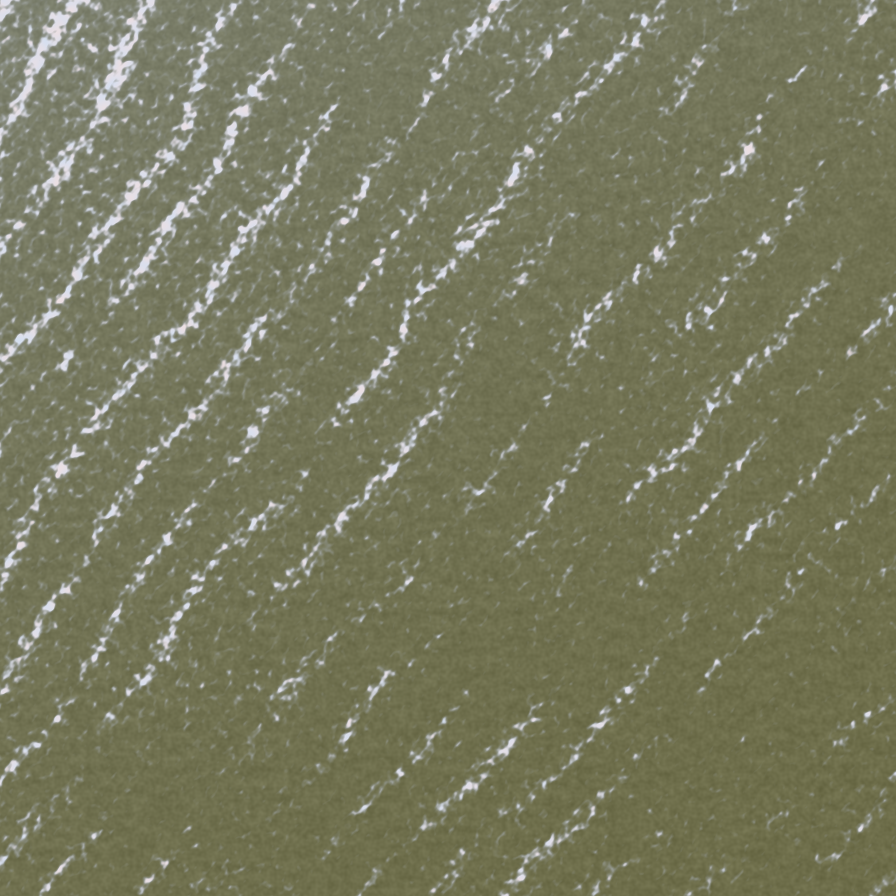
Write a WebGL 2 fragment shader that draws this texture.

```glsl
#version 300 es
precision highp float;
// Olive water seen from above, crossed by slanted broken rows of sun glints.

#define ROW_ANGLE 0.89
#define ROW_SPACING 0.072
#define ROW_WIDTH 0.0078
#define ROW_FAN 0.22
#define STREAK_FREQ 5.5
#define GLINT_FREQ 108.0
#define GLINT_LEVEL 0.47
#define ROW_GAIN 0.56
#define WATER_DEEP vec3(0.430, 0.430, 0.290)
#define WATER_PALE vec3(0.482, 0.497, 0.425)
#define GLINT_RIM vec3(0.600, 0.620, 0.610)
#define GLINT_CORE vec3(0.880, 0.875, 0.915)

uniform vec2 u_resolution;
out vec4 fragColor;

float hash(vec2 p) {
    vec3 q = fract(vec3(p.xyx) * vec3(0.1031, 0.1030, 0.0973));
    q += dot(q, q.yzx + 33.33);
    return fract((q.x + q.y) * q.z);
}

// Contribution of one lattice corner with a random unit gradient
float corner(vec2 cell, vec2 offset) {
    float angle = 6.2832 * hash(cell);
    return dot(vec2(cos(angle), sin(angle)), offset);
}

float gradientNoise(vec2 p) {
    vec2 i = floor(p), f = fract(p);
    vec2 w = f * f * f * (f * (f * 6.0 - 15.0) + 10.0);
    vec2 e = vec2(1.0, 0.0);
    float low = mix(corner(i, f), corner(i + e, f - e), w.x);
    float high = mix(corner(i + e.yx, f - e.yx), corner(i + 1.0, f - 1.0), w.x);
    return mix(low, high, w.y);
}

// Strength of the glint rows: x runs along them, y across them
float glintRows(vec2 q, vec2 p, float density) {
    float across = q.y * (1.0 - ROW_FAN * q.x);
    across += 0.035 * gradientNoise(p * 2.7 + 40.0);
    across += 0.017 * gradientNoise(p * 10.0 + 70.0);
    float v = across / ROW_SPACING + 50.0;
    float row = floor(v);
    float shift = 0.25 * (hash(vec2(row, 7.0)) - 0.5);
    float dist = (fract(v) - 0.5 - shift) * ROW_SPACING;

    // Break each row into streaks of uneven strength and width
    float streak = gradientNoise(vec2(q.x * STREAK_FREQ + 30.0, row * 7.37));
    streak += 0.6 * gradientNoise(vec2(q.x * STREAK_FREQ * 3.3 + 90.0, row * 5.71));
    float strength = smoothstep(-0.55, 0.30, streak + 0.45 * (density - 0.45));
    float width = ROW_WIDTH * (0.65 + 0.45 * strength);
    float core = exp(-dist * dist / (width * width));
    float fringe = exp(-dist * dist / (6.0 * width * width));
    return strength * mix(core, fringe, 0.25);
}

void main() {
    vec2 p = gl_FragCoord.xy / u_resolution.y;
    vec2 uv = gl_FragCoord.xy / u_resolution;
    float c = cos(ROW_ANGLE), s = sin(ROW_ANGLE);
    vec2 q = mat2(c, -s, s, c) * (p - 0.5);

    // Water: paler to the upper left, with soft ripples and mottled grain
    float pale = clamp(0.65 * uv.y + 0.35 * (1.0 - uv.x), 0.0, 1.0);
    float density = 0.5 + 0.5 * (uv.y - uv.x);
    vec3 color = mix(WATER_DEEP, WATER_PALE, pale * pale);
    color += 0.028 * gradientNoise(p * vec2(30.0, 75.0) + 11.0);
    color += 0.040 * gradientNoise(p * 115.0 + 23.0);
    color += 0.035 * gradientNoise(p * 230.0 + 61.0);

    // Small facets, slightly stretched along the rows
    vec2 facet = q * vec2(0.72, 1.0) * GLINT_FREQ + 200.0;
    float sparkle = 0.8 * gradientNoise(facet);
    sparkle += 0.42 * gradientNoise(facet * 1.9 + 57.0);

    // Rows lift the facets into glints; patches of loose specks fill between
    float loose = 0.36 * density * density - 0.09;
    loose += 0.24 * gradientNoise(p * 6.0 + 130.0);
    float glint = sparkle + ROW_GAIN * glintRows(q, p, density) + loose - GLINT_LEVEL;

    // Faint sheen, bluish rim, then a near-white core with a warm or cool tint
    float tint = gradientNoise(p * 70.0 + 310.0);
    vec3 core = GLINT_CORE + 0.08 * tint * vec3(1.0, 0.0, -0.6);
    color = mix(color, GLINT_RIM, 0.30 * smoothstep(-0.32, 0.02, glint));
    color = mix(color, GLINT_RIM, 0.75 * smoothstep(-0.12, 0.18, glint));
    color = mix(color, core, smoothstep(0.02, 0.38, glint));

    fragColor = vec4(clamp(color, 0.0, 1.0), 1.0);
}
```
